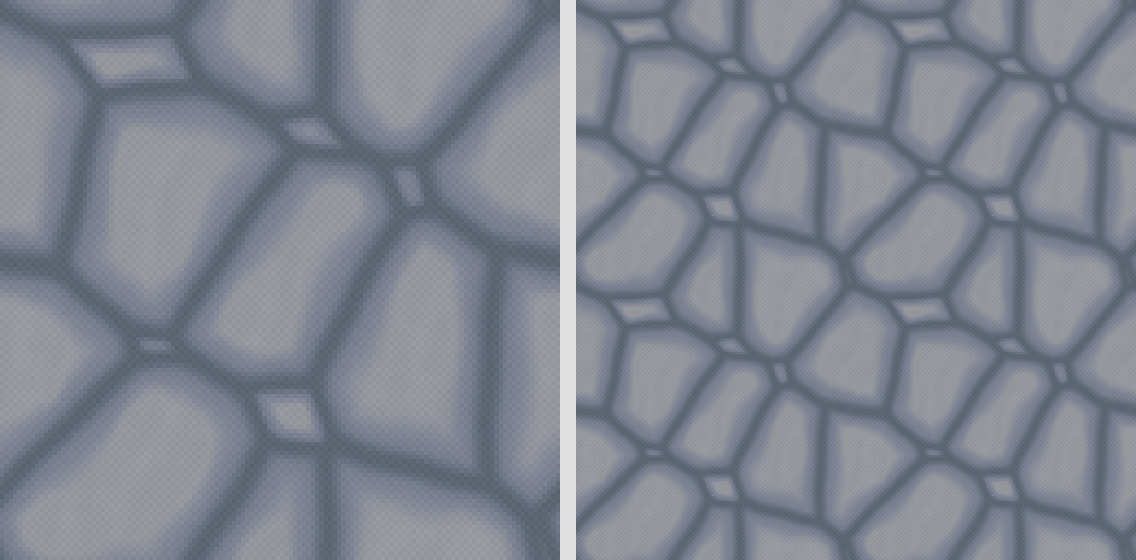
Left: one tile. Right: repeated 2 by 2.
Reproduce this texture procedurally as a Shadertoy shader.

```glsl
// Worn blue-grey flagstones with small chips wedged between them, a tiling texel texture.

const float TAU = 6.2831853;
const float STONES = 8.0;    // stones per tile, the determinant of TO_LATTICE
const float TEXELS = 128.0;  // texels across the canvas

// Whole-number slanted lattice, so that it wraps on the unit square
const mat2 TO_LATTICE = mat2(3.0, 1.0, -2.0, 2.0);
const mat2 TO_CANVAS  = mat2(0.25, -0.125, 0.25, 0.375);

const vec3 JOINT = vec3(0.360, 0.398, 0.447);
const vec3 SLOPE = vec3(0.475, 0.500, 0.570);
const vec3 FACE  = vec3(0.585, 0.594, 0.616);

struct Site { vec2 pos; float weight; float chip; float tone; };

vec3 hash3(vec2 p) {
    vec3 q = fract(vec3(p.xyx) * vec3(0.1031, 0.1030, 0.0973) + 0.37);
    q += dot(q, q.yxz + 33.33);
    return fract((q.xxy + q.yzz) * q.zyx);
}

// Sine whose whole-number frequencies make it wrap on the unit square
float wave(vec2 uv, vec2 freq, float phase) {
    return sin(TAU * (dot(uv, freq) + phase));
}

// Random values of a lattice cell, the same in every tile
vec3 cellRandom(vec2 cell) {
    float id = mod(cell.x + 5.0 * cell.y, STONES);
    return hash3(vec2(id * 7.0 + 3.0, id * 13.0 + 5.0));
}

Site stoneAt(vec2 cell) {
    vec3 rnd = cellRandom(cell);
    vec2 jitter = (rnd.xy - 0.5) * vec2(0.62, 0.5);
    return Site(TO_CANVAS * (cell + 0.5 + jitter), 0.036 * (rnd.z - 0.5), 0.0, rnd.y);
}

// A chip fills the gap where four stones meet
Site chipAt(vec2 cell) {
    Site a = stoneAt(cell);
    Site b = stoneAt(cell + vec2(1, 0));
    Site c = stoneAt(cell + vec2(0, 1));
    Site d = stoneAt(cell + vec2(1, 1));
    vec2 center = 0.25 * (a.pos + b.pos + c.pos + d.pos);
    vec2 da = a.pos - center, db = b.pos - center, dc = c.pos - center, dd = d.pos - center;
    float spread = 0.25 * (dot(da, da) + dot(db, db) + dot(dc, dc) + dot(dd, dd));
    float weight = 0.25 * (a.weight + b.weight + c.weight + d.weight);
    vec3 rnd = cellRandom(cell + vec2(3, 0));
    return Site(center, weight - spread + 0.014 + 0.022 * rnd.x, 1.0, rnd.z);
}

float power(vec2 p, Site s) {
    vec2 d = p - s.pos;
    return dot(d, d) - s.weight;
}

// Weighted cellular noise: finds the owner, returns the rounded distance to its border
float borderDistance(vec2 p, float rounding, out Site owner) {
    vec2 base = floor(TO_LATTICE * p);
    float nearest = 1e5;
    for (int i = 0; i < 30; i++) {
        vec2 cell = base + vec2(i / 2 % 5 - 2, i / 10 - 1);
        Site s = stoneAt(cell);
        if (i % 2 == 1) s = chipAt(cell);
        float d = power(p, s);
        if (d < nearest) { nearest = d; owner = s; }
    }
    float sum = 1e-9;
    for (int i = 0; i < 30; i++) {
        vec2 cell = base + vec2(i / 2 % 5 - 2, i / 10 - 1);
        Site s = stoneAt(cell);
        if (i % 2 == 1) s = chipAt(cell);
        float gap = length(s.pos - owner.pos);
        if (gap > 0.0001) sum += exp((nearest - power(p, s)) / (2.0 * gap * rounding));
    }
    return -rounding * log(sum);
}

// Slow bend of the joints plus a small ragged wobble
vec2 bend(vec2 uv) {
    vec2 slow = vec2(wave(uv, vec2(1, 1), 0.15), wave(uv, vec2(1, -1), 0.6));
    vec2 ragged = vec2(wave(uv, vec2(2, 5), 0.3), wave(uv, vec2(6, -3), 0.8));
    return uv + 0.008 * slow + 0.002 * ragged;
}

// Faint steep brush marks
float brush(vec2 uv, float phase) {
    float drift = 0.25 * wave(uv, vec2(2, 3), phase);
    return 0.5 * wave(uv, vec2(9, -3), phase + drift)
         + 0.3 * wave(uv, vec2(19, -7), drift - phase)
         + 0.2 * wave(uv, vec2(5, 11), drift);
}

vec3 stoneColor(float d, float bevel, float tone) {
    vec3 color = mix(JOINT, SLOPE, smoothstep(0.003, 0.037, d));
    float face = smoothstep(0.032, 0.088 * bevel, d);
    return mix(color, FACE + tone, face);
}

void mainImage(out vec4 fragColor, in vec2 fragCoord) {
    vec2 texel = floor(fragCoord / iResolution.xy * TEXELS);
    vec2 uv = (texel + 0.5) / TEXELS;

    // Stone relief; chips rise faster because they are small
    Site stone;
    float d = borderDistance(bend(uv), 0.006, stone);
    d *= mix(1.0, 2.0, stone.chip);

    // Uneven, painted bevels and tones
    float marks = brush(uv, stone.tone);
    float bevel = 1.0 + 0.2 * wave(uv, vec2(3, 2), stone.tone) + 0.12 * marks;
    float tone = 0.010 * marks + 0.012 * (stone.tone - 0.5);
    vec3 color = stoneColor(d, bevel, tone);

    // Fine checkered dither with a little grain
    float checker = mod(texel.x + texel.y, 2.0) - 0.5;
    color += 0.022 * checker + 0.006 * (hash3(texel).x - 0.5);

    fragColor = vec4(color, 1.0);
}
```
